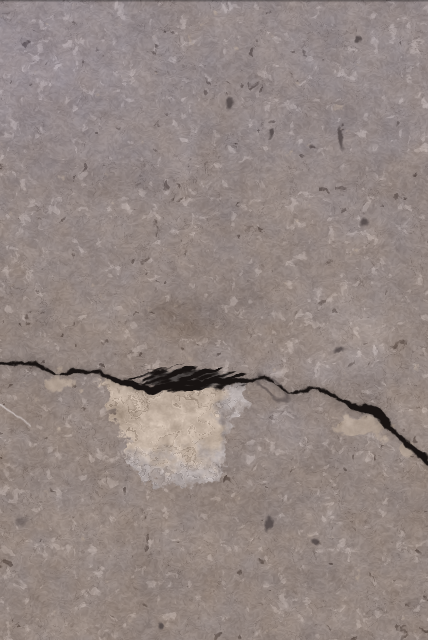
Write a Shadertoy shader that draws this texture.

```glsl
// Weathered concrete wall with a jagged dark crack and a pale chipped patch.
#define GRAIN 0.15
#define MOTTLE 0.075
#define CRACK_JITTER 0.085
#define PATCH_JITTER 0.24
#define COOL_STONE vec3(.572, .53, .53)
#define WARM_STONE vec3(.57, .517, .493)
#define PLASTER vec3(.755, .688, .63)
#define CHALK vec3(.69, .655, .65)
#define CRACK_COLOR vec3(.095, .075, .07)
#define SPOT_COLOR vec3(.3, .265, .265)

// Canvas height is 7.68, y runs downward. Crack: x, y, half width.
const vec3 crackPath[16] = vec3[](
    vec3(-.1, 4.36, .012), vec3(.32, 4.35, .022), vec3(.72, 4.51, .01), vec3(.88, 4.44, .03),
    vec3(1.2, 4.47, .022), vec3(1.45, 4.6, .03), vec3(1.8, 4.68, .045), vec3(2.4, 4.59, .03),
    vec3(2.88, 4.58, .035), vec3(3.16, 4.52, .012), vec3(3.47, 4.72, .01), vec3(3.84, 4.65, .015),
    vec3(4.22, 4.88, .03), vec3(4.5, 4.93, .052), vec3(4.8, 5.24, .028), vec3(5.2, 5.6, .028));

const vec2 patchEdge[11] = vec2[](
    vec2(1.22, 4.53), vec2(1.75, 4.69), vec2(2.35, 4.6), vec2(2.93, 4.6), vec2(2.99, 4.92), vec2(2.7, 5.2),
    vec2(2.7, 5.74), vec2(2.1, 5.87), vec2(1.7, 5.72), vec2(1.42, 5.25), vec2(1.3, 4.85));

// Pits: centre and radii.
const vec4 pits[10] = vec4[](
    vec4(2.76, 1.23, .05, .07), vec4(4.1, 1.65, .04, .17), vec4(3.26, 1.6, .03, .05),
    vec4(4.37, 2.65, .06, .06), vec4(4.08, 4.21, .09, .04), vec4(.25, 6.24, .08, .08),
    vec4(3.21, 6.3, .04, .12), vec4(3.8, 6.5, .05, .05), vec4(1.93, 7.52, .04, .05),
    vec4(4.28, .48, .04, .05));

float hash(vec2 p) {
    vec3 h = fract(p.xyx * .1031);
    h += dot(h, h.yzx + 33.33);
    return fract((h.x + h.y) * h.z);
}

float noise(vec2 p) {
    vec2 i = floor(p), f = fract(p);
    f = f * f * (3. - 2. * f);
    return mix(mix(hash(i), hash(i + vec2(1, 0)), f.x),
               mix(hash(i + vec2(0, 1)), hash(i + 1.), f.x), f.y);
}

float fbm(vec2 p) {
    float sum = 0., amp = .533;
    for (int i = 0; i < 4; i++) {
        sum += amp * noise(p);
        p = mat2(1.6, 1.2, -1.2, 1.6) * p + 7.3;
        amp *= .5;
    }
    return sum;
}

float blob(vec2 p, float x, float y, float rx, float ry) {
    vec2 d = (p - vec2(x, y)) / vec2(rx, ry);
    return exp(-dot(d, d));
}

float inside(float d, float inner, float outer) { return 1. - smoothstep(inner, outer, d); }

// Distance to a segment whose half width tapers from a.z to b.z.
float taper(vec2 p, vec3 a, vec3 b) {
    vec2 ab = b.xy - a.xy;
    float t = clamp(dot(p - a.xy, ab) / dot(ab, ab), 0., 1.);
    return length(p - a.xy - ab * t) - mix(a.z, b.z, t);
}

float crackDistance(vec2 p) {
    float d = 1e3;
    for (int i = 0; i < 15; i++) d = min(d, taper(p, crackPath[i], crackPath[i + 1]));
    return d;
}

float patchDistance(vec2 p) {
    float d = 1e3, side = 1.;
    for (int i = 0; i < 11; i++) {
        vec2 a = patchEdge[i], b = patchEdge[(i + 1) % 11];
        d = min(d, taper(p, vec3(a, 0), vec3(b, 0)));
        if ((a.y > p.y) != (b.y > p.y) && p.x < a.x + (b.x - a.x) * (p.y - a.y) / (b.y - a.y)) side = -side;
    }
    return d * side;
}

void mainImage(out vec4 fragColor, in vec2 fragCoord) {
    float aa = 7.68 / iResolution.y;
    vec2 p = vec2(fragCoord.x, iResolution.y - fragCoord.y) * aa;
    vec2 wobble = vec2(fbm(p * 7.), fbm(p * 7. + 41.)) - .5;

    // Stone: tint, mottling, crumbly grain, veins and flecks
    vec3 col = mix(COOL_STONE, WARM_STONE, smoothstep(.5, 4.5, p.y + fbm(p * 1.5) * 2. - 1.));
    vec2 g = p + wobble * .12;
    float grain = GRAIN * (fbm(g * vec2(13, 17)) * .6 + noise(g * vec2(44, 56)) * .4 - .5);
    col += MOTTLE * (fbm(p * 2.3) - .5) + grain;
    col += vec3(.03, .01, -.02) * (fbm(p * 4. + 20.) - .5);
    col -= .055 * inside(abs(fbm(g * 9. + 33.) - .5), 0., .03) * smoothstep(.5, .75, noise(p * 6. + 70.));
    col += .09 * smoothstep(.64, .78, fbm(g * 10. + 60.));
    col -= .16 * smoothstep(.75, .84, fbm(g * 8. + 80.));

    // Stains and pale clouds
    float cloud = fbm(p * 6.);
    col -= .1 * cloud * (blob(p, 2.05, 3.75, .28, .2) + blob(p, 2.5, 3.9, .35, .25));
    col += .13 * cloud * blob(p, 4.25, 3.95, .5, .35);
    col += vec3(.025, .03, .04) * (blob(p, 3.6, 4.4, .9, .25) + blob(p, 3.5, 5.1, .5, .3));
    col += vec3(.01, .015, .035) * blob(p, .3, .8, 1.2, 1.);

    // Chipped plaster with chalky lower and right rims
    float rough = patchDistance(p + wobble * PATCH_JITTER) + .16 * (fbm(p * 15.) - .5);
    float chalk = max(smoothstep(5.3, 5.7, p.y + wobble.x * .6), smoothstep(2.6, 2.75, p.x + wobble.y * .4));
    float ridge = fbm(p * vec2(3, 4.5) + wobble * 2.) - .5;
    vec3 plaster = mix(PLASTER, CHALK, chalk) + .22 * (fbm(p * 8. + 5.) - .5) + .7 * grain;
    plaster += .05 * smoothstep(-.08, 0., ridge) * inside(ridge, 0., .03);
    plaster -= .1 * smoothstep(0., .02, ridge) * inside(ridge, .02, .07);
    float worn = smoothstep(.42, .62, fbm(p * 7. + 15.)) * chalk;
    col = mix(col, plaster, inside(rough, -.025, .02) * (.95 - .45 * worn));
    col -= .18 * cloud * (blob(p, 1.42, 4.97, .13, .12) + blob(p, 2.68, 5.15, .04, .14));

    // Small chips beside the crack
    float chips = blob(p, .7, 4.62, .24, .13) + blob(p, 4.36, 5.1, .24, .16) + blob(p, 4.9, 5.39, .09, .08);
    col = mix(col, PLASTER - .13 + .2 * fbm(p * 11.), smoothstep(.35, .6, chips + wobble.x * 1.3) * .75);

    // Pits and a light scratch
    for (int i = 0; i < 10; i++) {
        float d = length((p + wobble * .12 - pits[i].xy) / pits[i].zw);
        col = mix(col, SPOT_COLOR, inside(d, .4, 1.2) * (i == 5 ? .4 : .8));
    }
    float scratch = taper(p + wobble * .06, vec3(-.05, 4.84, .012), vec3(.37, 5.11, .004));
    col = mix(col, CHALK + .13, .8 * inside(scratch, -aa, aa));

    // Loose flake, streaked cavity and crack
    float crack = crackDistance(p + wobble * CRACK_JITTER) + .035 * (fbm(p * 13. + 3.) - .48);
    col *= 1. - .14 * exp(-max(crack, 0.) * 28.);
    vec2 f = (p - vec2(3.27, 4.66) + wobble * .1) * mat2(.8, .6, -.6, .8);
    float flake = abs(length(f / vec2(.22, .08)) - 1.);
    col = mix(col, SPOT_COLOR, .55 * inside(flake, 0., .3));
    vec2 w = p - vec2(2.27, 4.555) + wobble * .06;
    float streak = noise(vec2(w.x * 6., (w.y + .3 * w.x) * 38.)) * .55 + fbm(p * vec2(9, 20)) * .45;
    float cavity = length(w / vec2(.66, .145)) - 1. + (streak - .45) * 1.1;
    col = mix(col, CRACK_COLOR + .22 * smoothstep(.45, .75, streak), inside(cavity, -.1, .16));
    col = mix(col, CRACK_COLOR, inside(crack, -aa, aa));

    // Dark upper border
    col *= mix(.68, 1., smoothstep(0., .035, p.y));
    fragColor = vec4(clamp(col, 0., 1.), 1);
}
```
